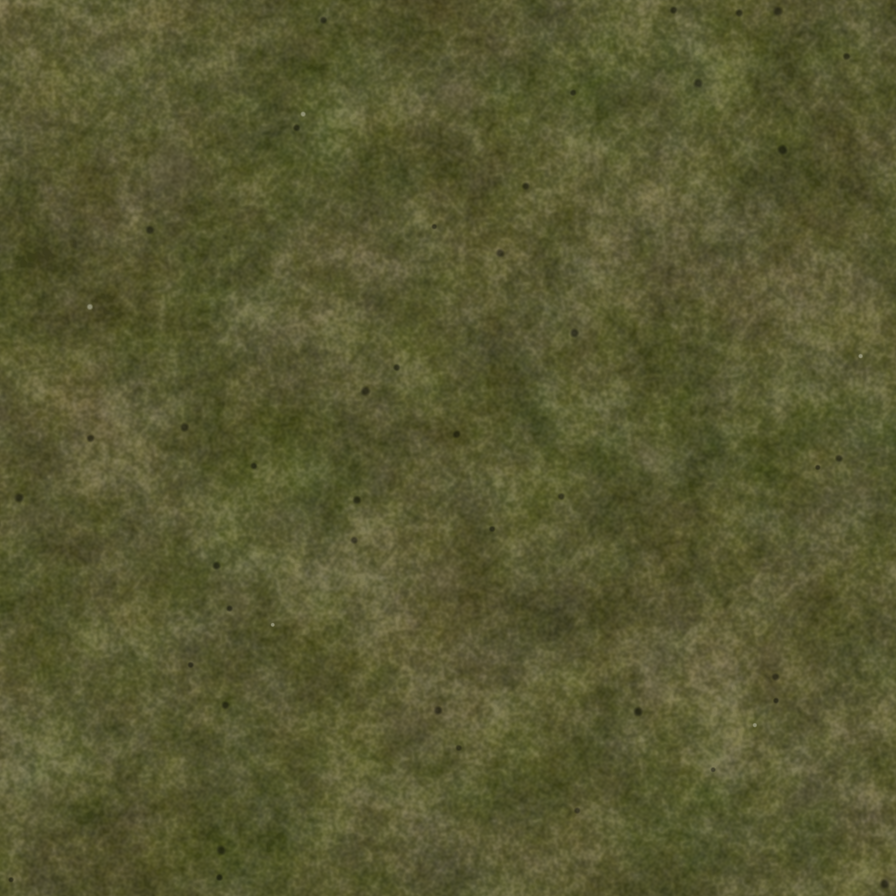
Give the GLSL for this texture, as a three.js fragment shader.

```glsl
// Worn mossy turf seen from above: olive and straw patches under a fine grain.
// Rotated octaves of gradient noise set the tone, slower noise shifts the hue,
// and a jittered grid scatters small dark holes and a few pale chips.
varying vec2 vUv;

vec2 hash2(vec2 cell) {
  vec3 q = fract(vec3(cell.xyx) * vec3(0.1031, 0.1030, 0.0973));
  q += dot(q, q.yzx + 33.33);
  return fract((q.xx + q.yz) * q.zy);
}

float cornerSlope(vec2 cell, vec2 offset) {
  float angle = 6.28318 * hash2(cell).x;
  return dot(vec2(cos(angle), sin(angle)), offset);
}

float gradientNoise(vec2 p) {
  vec2 i = floor(p);
  vec2 f = p - i;
  vec2 u = f * f * f * (f * (f * 6.0 - 15.0) + 10.0);
  vec2 e = vec2(1.0, 0.0);
  float low = mix(cornerSlope(i, f), cornerSlope(i + e.xy, f - e.xy), u.x);
  float high = mix(cornerSlope(i + e.yx, f - e.yx), cornerSlope(i + e.xx, f - e.xx), u.x);
  return mix(low, high, u.y);
}

// Nearly equal octaves keep the patches ragged at every size.
float patches(vec2 p, float gain) {
  mat2 turn = mat2(0.8, 0.6, -0.6, 0.8);
  float sum = 0.0;
  float amplitude = 0.5;
  for (int octave = 0; octave < 5; octave++) {
    sum += amplitude * gradientNoise(p);
    p = turn * p * 2.03 + 17.3;
    amplitude *= gain;
  }
  return sum;
}

// One round speck per chosen cell, kept inside the cell by its jitter.
float specks(vec2 p, float chance, float radius) {
  vec2 cell = floor(p);
  vec2 center = 0.25 + 0.5 * hash2(cell + 71.0);
  vec2 pick = hash2(cell + 139.0);
  float size = radius * (0.6 + 0.6 * pick.y);
  float shape = 1.0 - smoothstep(size * 0.3, size, length(p - cell - center));
  return shape * step(pick.x, chance);
}

void main() {
  vec2 p = vUv;

  // Tone: broad patches, small dark tufts, then fine grain
  float tone = 0.45 + patches(p * 4.0 + 5.7, 0.93);
  float tuft = smoothstep(0.22, 0.6, gradientNoise(p * 38.0 + 61.0));
  tone -= 0.22 * tuft * smoothstep(-0.1, 0.25, gradientNoise(p * 7.0 + 23.0));
  float grain = 0.42 * gradientNoise(p * 125.0 + 9.0);
  grain += 0.4 * gradientNoise(mat2(0.8, 0.6, -0.6, 0.8) * p * 215.0 + 31.0);
  tone += grain;

  // Colour: deep moss through olive to dry straw
  vec3 moss = vec3(0.27, 0.275, 0.13);
  vec3 olive = vec3(0.345, 0.345, 0.19);
  vec3 straw = vec3(0.45, 0.44, 0.28);
  vec3 color = mix(moss, olive, clamp(tone * 2.0, -0.5, 1.0));
  color = mix(color, straw, clamp(tone * 2.0 - 1.0, 0.0, 1.4));

  // Hue: green against earthy brown, and yellow against grey
  float greenness = patches(p * 5.0 + 43.0, 0.8);
  float yellowness = patches(p * 9.0 + 87.0, 0.85) + 0.3 * gradientNoise(p * 150.0 + 3.0);
  color += greenness * vec3(-0.035, 0.012, -0.025);
  color += yellowness * vec3(0.008, 0.01, -0.05);

  // Bare earth shows in a few small mauve-brown spots
  float earth = smoothstep(0.3, 0.65, gradientNoise(p * 13.0 + 111.0));
  color = mix(color, vec3(0.37, 0.335, 0.25) + 0.1 * grain, 0.5 * earth);

  // Scattered holes and chips
  color *= 1.0 - 0.45 * specks(p * 26.0 + 2.0, 0.07, 0.16);
  color = mix(color, vec3(0.66, 0.66, 0.56), 0.75 * specks(p * 34.0 + 50.0, 0.012, 0.13));

  gl_FragColor = vec4(color, 1.0);
}
```
